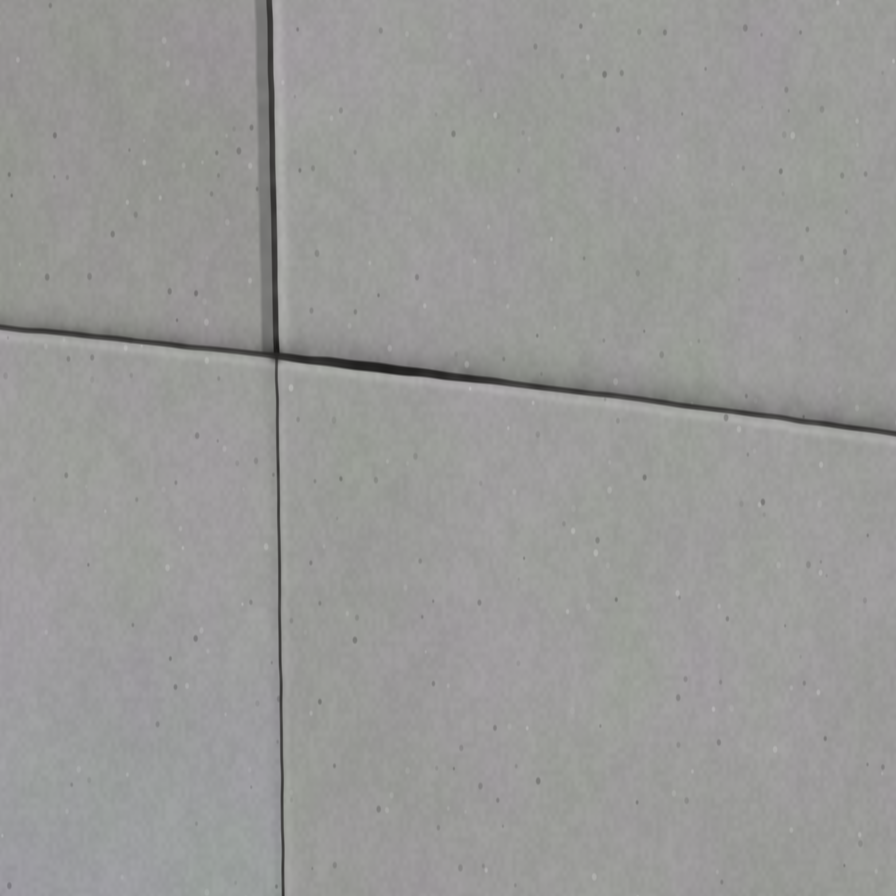
Write a Shadertoy shader that draws this texture.

```glsl
// Four worn grey concrete slabs meeting at slightly skewed, shadowed joints.

const vec3 CONCRETE = vec3(0.608, 0.608, 0.600);
const vec3 JOINT_DARK = vec3(0.17, 0.165, 0.16);
const vec3 JOINT_GREY = vec3(0.43, 0.43, 0.425);
const vec3 TINT_VIOLET = vec3(0.012, -0.008, 0.020);
const vec2 CROSSING = vec2(0.3086, 0.6025);
const float UPPER_LEAN = -0.0200;      // sideways drift of the upright joint
const float LOWER_LEAN = -0.0130;
const float LEVEL_SLOPE = -0.111;      // fall of the level joint
const float LEVEL_BEND = -0.020;
const float GRAIN = 0.030;
const float MOTTLE = 0.036;
const float SPECK_CELLS = 44.0;

float hash(vec2 p) {
    vec3 q = fract(vec3(p.xyx) * 0.1031);
    q += dot(q, q.yzx + 33.33);
    return fract((q.x + q.y) * q.z);
}

float noise(vec2 p) {
    vec2 i = floor(p), f = fract(p);
    f = f * f * (3.0 - 2.0 * f);
    return mix(mix(hash(i), hash(i + vec2(1, 0)), f.x),
               mix(hash(i + vec2(0, 1)), hash(i + vec2(1, 1)), f.x), f.y);
}

float fbm(vec2 p) {
    float sum = 0.0, gain = 0.5;
    for (int i = 0; i < 4; i++) {
        sum += gain * noise(p);
        p = p * 2.03 + 17.7;
        gain *= 0.5;
    }
    return sum / 0.9375;
}

// Smooth-edged line of a given half width around zero distance.
float line(float d, float halfWidth, float aa) {
    return 1.0 - smoothstep(halfWidth - aa, halfWidth + aa, abs(d));
}

float bell(float d, float width) {
    return exp(-d * d / (width * width));
}

// Small upright flecks, one candidate per cell.
float specks(vec2 uv, float seed, float share, float aa) {
    vec2 g = uv * SPECK_CELLS + seed;
    vec2 cell = floor(g);
    vec2 centre = 0.25 + 0.5 * vec2(hash(cell + 3.1), hash(cell + 8.7));
    vec2 d = (fract(g) - centre) / SPECK_CELLS * vec2(1.0, 0.65);
    float radius = mix(0.0010, 0.0026, hash(cell + 5.3));
    float shown = step(hash(cell), share) * (0.3 + 0.7 * hash(cell + 1.9));
    return shown * (1.0 - smoothstep(radius - aa, radius + aa, length(d)));
}

vec3 slabSurface(vec2 uv, vec2 slab, float aa) {
    vec2 p = uv + slab * 7.3;
    float mottle = fbm(p * vec2(7.0, 5.0)) - 0.5;
    float streaks = noise(p * vec2(85.0, 42.0)) - 0.5;
    float grain = noise(p * vec2(230.0, 160.0)) - 0.5;
    float tint = fbm(p * vec2(13.0, 8.0) + 40.0) - 0.5;
    vec3 col = CONCRETE + MOTTLE * mottle + GRAIN * (0.65 * streaks + grain);
    col += TINT_VIOLET * tint * 2.2;
    // Upper left is duller; the lower left cools towards its foot.
    col -= vec3(0.020, 0.022, 0.024) * (1.0 - slab.x) * slab.y;
    col += vec3(-0.004, 0.004, 0.018) * (1.0 - slab.x) * (1.0 - slab.y)
         * (1.0 - smoothstep(0.0, 0.45, uv.y));
    col -= 0.14 * specks(uv, 0.0, 0.10, aa);
    col += 0.09 * specks(uv, 91.4, 0.07, aa);
    return col;
}

void mainImage(out vec4 fragColor, in vec2 fragCoord) {
    vec2 uv = fragCoord / iResolution.xy;
    float aa = max(0.0012, 0.8 / iResolution.y);

    // Signed distances to the two joints.
    vec2 r = uv - CROSSING;
    float level = r.y - LEVEL_SLOPE * r.x - LEVEL_BEND * r.x * r.x;
    float upright = r.x - (r.y > 0.0 ? UPPER_LEAN : LOWER_LEAN) * r.y;
    float wobble = 0.0016 * (noise(uv * 38.0) - 0.5);
    level += wobble;
    upright += 0.6 * wobble;
    vec2 slab = step(0.0, vec2(upright, level));
    vec3 col = slabSurface(uv, slab, aa);
    float wear = noise(uv * 65.0);

    // Upright joint: a wide grey bevel above, a hairline below.
    float above = smoothstep(-aa, aa, level);
    float bevel = line(upright + 0.0085, 0.0075, 0.0025) * above;
    col = mix(col, JOINT_GREY, bevel * (0.62 + 0.25 * wear));
    col += 0.060 * above * bell(upright - 0.009, 0.006);
    col -= 0.035 * (1.0 - above) * bell(upright + 0.004, 0.007);
    col += 0.030 * (1.0 - above) * bell(upright - 0.006, 0.004);
    float core = line(upright, mix(0.0015, 0.0031, above), aa);
    col = mix(col, JOINT_DARK, core * (0.76 + 0.16 * wear));

    // Level joint: soft shade over it, pale lip under it, deepest past the crossing.
    float deep = bell(r.x - 0.11, 0.13) * smoothstep(-0.02, 0.02, r.x);
    float shade = above * exp(-max(level, 0.0) / mix(0.010, 0.015, slab.x));
    col -= shade * (0.14 + 0.10 * wear);
    col += 0.050 * bell(level + 0.010, 0.005);
    float groove = line(level, 0.0029 + 0.0022 * deep, aa * 1.5);
    col = mix(col, JOINT_DARK * (1.0 - 0.35 * deep), groove * (0.70 + 0.15 * wear + 0.15 * deep));
    col = mix(col, JOINT_DARK, 0.7 * bell(length(r), 0.007));

    fragColor = vec4(clamp(col, 0.0, 1.0), 1.0);
}
```
